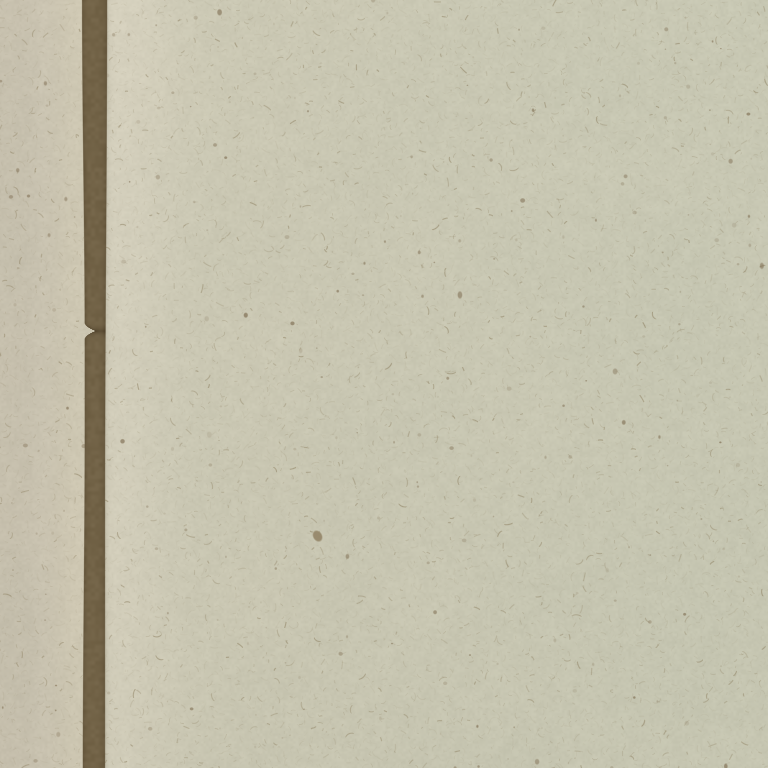
Write a Shadertoy shader that draws this texture.

```glsl
// Two pale sheets of flecked paper either side of a dark vertical gutter.
// Broad gradients shade the sheets; hashed grid cells scatter curved fibres
// and round specks, value noise adds mottling, and distances shape the gutter.

const vec3 PAPER       = vec3(0.790, 0.780, 0.700);
const vec3 PAPER_FAR   = vec3(0.778, 0.778, 0.698);
const vec3 PAPER_FOLD  = vec3(0.834, 0.814, 0.740);
const vec3 LEFT_SHEET  = vec3(0.775, 0.750, 0.678);
const vec3 LEFT_EDGE   = vec3(0.808, 0.782, 0.700);
const vec3 GUTTER      = vec3(0.450, 0.390, 0.280);
const vec3 GUTTER_DARK = vec3(0.330, 0.275, 0.185);
const vec3 FIBRE       = vec3(0.560, 0.510, 0.390);
const vec3 SPECK       = vec3(0.480, 0.410, 0.300);
const vec3 BLOT        = vec3(0.590, 0.535, 0.420);

const vec2  NOTCH_TIP   = vec2(0.1245, 0.569);
const vec2  BLOT_CENTRE = vec2(0.4135, 0.302);
const float FIBRE_CELLS = 68.0;
const float SPECK_CELLS = 30.0;
const float GRAIN_CELLS = 300.0;

// Integer mixing hash: cell and seed to three values in 0..1.
vec3 hash3(vec2 cell, int seed) {
    ivec2 c = ivec2(cell);
    uvec3 v = uvec3(uint(c.x), uint(c.y), uint(seed)) * 1664525u + 1013904223u;
    v.x += v.y * v.z; v.y += v.z * v.x; v.z += v.x * v.y;
    v ^= v >> 16u;
    v.x += v.y * v.z; v.y += v.z * v.x; v.z += v.x * v.y;
    return vec3(v >> 8u) / 16777216.0;
}

float valueNoise(vec2 p, int seed) {
    vec2 i = floor(p), f = fract(p);
    f = f * f * (3.0 - 2.0 * f);
    float low  = mix(hash3(i, seed).x, hash3(i + vec2(1, 0), seed).x, f.x);
    float high = mix(hash3(i + vec2(0, 1), seed).x, hash3(i + vec2(1, 1), seed).x, f.x);
    return mix(low, high, f.y);
}

float inside(float dist, float soft) {
    return 1.0 - smoothstep(-soft, soft, dist);
}

// Short bent strands, one per cell, with mostly faint strengths.
float fibres(vec2 uv, float cells, int seed, float soft) {
    vec2 p = uv * cells, home = floor(p);
    float ink = 0.0;
    for (int j = -1; j <= 1; j++)
    for (int i = -1; i <= 1; i++) {
        vec2 cell = home + vec2(i, j);
        vec3 place = hash3(cell, seed), form = hash3(cell, seed + 1);
        float angle = place.z * 6.2832;
        vec2 along = vec2(cos(angle), sin(angle));
        vec2 d = p - cell - place.xy;
        vec2 q = vec2(dot(d, along), dot(d, vec2(-along.y, along.x)));
        float halfLength = mix(0.08, 0.36, form.x * form.x);
        q.y += (form.y - 0.5) * 2.5 * q.x * q.x;
        q.x -= clamp(q.x, -halfLength, halfLength);
        float strength = 0.08 + 0.55 * pow(form.z, 5.0);
        ink = max(ink, strength * inside(length(q) - 0.045, soft * cells));
    }
    return ink;
}

// Sparse rounded dots of varied size.
float specks(vec2 uv, float cells, int seed, float soft) {
    vec2 p = uv * cells, home = floor(p);
    float ink = 0.0;
    for (int j = -1; j <= 1; j++)
    for (int i = -1; i <= 1; i++) {
        vec2 cell = home + vec2(i, j);
        vec3 place = hash3(cell, seed), form = hash3(cell, seed + 1);
        vec2 d = (p - cell - place.xy) * vec2(1.0, mix(0.65, 1.3, form.x));
        float radius = mix(0.025, 0.095, form.y * form.y);
        float strength = step(0.72, place.z) * mix(0.15, 0.65, form.z * form.z);
        ink = max(ink, strength * inside(length(d) - radius, soft * cells));
    }
    return ink;
}

void mainImage(out vec4 fragColor, in vec2 fragCoord) {
    vec2 uv = fragCoord / iResolution.xy;
    float soft = max(0.8 / iResolution.y, 0.0009);

    // Gutter borders, with a small torn notch in the left one.
    float notch = max(0.0, 1.0 - abs(uv.y - NOTCH_TIP.y) / 0.011);
    float leftBorder = 0.1068 + 0.0035 * smoothstep(1.0, 0.55, uv.y)
                     - 0.0025 * smoothstep(0.45, 0.0, uv.y);
    float tornBorder = mix(leftBorder, NOTCH_TIP.x, notch * notch);
    float rightBorder = mix(0.1368, 0.1395, smoothstep(0.35, 1.0, uv.y));

    // Right sheet: bright fold fading into a slightly greener far side.
    float fromFold = max(uv.x - rightBorder, 0.0);
    vec3 sheet = mix(PAPER, PAPER_FAR, smoothstep(0.25, 1.0, uv.x));
    sheet = mix(sheet, PAPER_FOLD, exp(-pow(fromFold / 0.085, 2.0)) * mix(0.7, 1.0, uv.y));
    sheet -= 0.07 * exp(-fromFold / 0.003);

    // Left sheet: soft vertical band and a lit edge.
    vec3 left = mix(LEFT_SHEET, LEFT_EDGE, smoothstep(0.045, 0.105, uv.x));
    left += 0.012 * exp(-pow((uv.x - 0.055) / 0.014, 2.0));
    vec3 color = mix(sheet, left, inside(uv.x - 0.122, soft));
    color += 0.010 * (uv.y - 0.5);

    // Mottling, grain, fibres and specks.
    color += 0.010 * (valueNoise(uv * 9.0, 3) - 0.5) * vec3(1.0, 0.7, 0.6);
    color += 0.014 * (valueNoise(uv * 85.0, 5) - 0.5);
    color += 0.022 * (valueNoise(uv * GRAIN_CELLS, 7) - 0.5);
    color = mix(color, FIBRE, fibres(uv, FIBRE_CELLS, 11, soft));
    color = mix(color, FIBRE, 0.6 * fibres(uv + 0.37, FIBRE_CELLS * 1.6, 21, soft));
    color = mix(color, SPECK, specks(uv, SPECK_CELLS, 31, soft));

    // One tilted oval blot.
    vec2 b = mat2(0.87, -0.5, 0.5, 0.87) * (uv - BLOT_CENTRE);
    color = mix(color, BLOT, 0.95 * inside(length(b * vec2(1.25, 0.95)) - 0.0070, soft * 1.5));

    // Gutter with shaded sides.
    float shade = 0.55 * exp(-max(uv.x - tornBorder, 0.0) / 0.003)
                + 0.50 * exp(-max(rightBorder - uv.x, 0.0) / 0.004);
    vec3 gutter = mix(GUTTER, GUTTER_DARK, min(shade + 0.6 * notch * notch, 1.0));
    gutter += 0.035 * (valueNoise(uv * 190.0, 41) - 0.5);
    float gap = inside(tornBorder - uv.x, soft) * inside(uv.x - rightBorder, soft);
    fragColor = vec4(mix(color, gutter, gap), 1.0);
}
```
